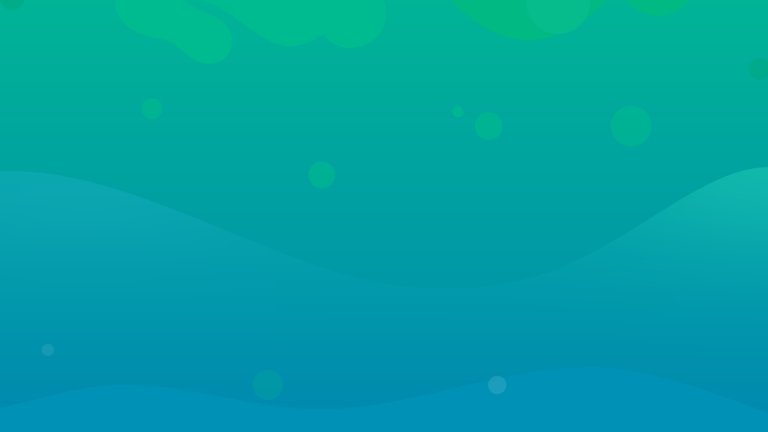
Give the GLSL for this background, as a WebGL 2 fragment shader.

```glsl
#version 300 es
precision highp float;
// Teal gradient with green drips along the top, floating bubbles and soft waves.

#define SKY_TOP vec3(0.0, 0.705, 0.585)
#define SKY_LOW vec3(0.0, 0.535, 0.690)
#define DRIP vec3(0.0, 0.735, 0.560)
#define MOSS vec3(0.0, 0.725, 0.515)
#define MINT vec3(0.0, 0.760, 0.530)
#define PALE vec3(0.45, 0.75, 0.85)
#define DEEP vec3(0.0, 0.660, 0.500)
#define SHALLOWS vec3(0.0, 0.575, 0.718)
#define LEFT_GLOW vec3(0.040, 0.012, 0.045)
#define RIGHT_GLOW vec3(0.060, 0.072, 0.030)
#define NECK 0.17

uniform vec2 u_resolution;
out vec4 fragColor;

// Bubbles: x, y, radius, then kind (whole part) and opacity (fraction).
const vec4 BUBBLES[10] = vec4[10](
    vec4(0.352, 0.748, 0.024, 0.45), vec4(0.745, 0.595, 0.031, 0.45),
    vec4(1.060, 0.741, 0.013, 0.50), vec4(1.131, 0.708, 0.032, 0.45),
    vec4(1.461, 0.708, 0.047, 0.40), vec4(0.620, 0.109, 0.035, 0.18),
    vec4(0.111, 0.190, 0.014, 1.18), vec4(1.151, 0.109, 0.021, 1.24),
    vec4(1.759, 0.840, 0.025, 2.60), vec4(0.028, 1.005, 0.028, 2.60));

// Antialiased coverage of a signed distance, negative inside.
float cover(float d) {
    float px = 0.75 / u_resolution.y;
    return 1.0 - smoothstep(-px, px, d);
}

float circle(vec2 p, vec2 center, float radius) {
    return length(p - center) - radius;
}

float smoothUnion(float a, float b, float k) {
    float h = max(k - abs(a - b), 0.0) / k;
    return min(a, b) - h * h * k * 0.25;
}

// Parabolic bulge hanging from the top edge.
float bulge(vec2 p, float center, float halfWidth, float depth) {
    float u = (p.x - center) / halfWidth;
    return 1.0 - p.y - depth * (1.0 - u * u);
}

// Height of the large middle wave.
float swell(float x) {
    float t = pow(clamp((x - 1.012) / 0.766, 0.0, 1.0), 1.35);
    return 0.604 - 0.271 * smoothstep(0.023, 1.012, x) + 0.280 * smoothstep(0.0, 1.0, t);
}

// Height of the low front wave.
float ripple(float x) {
    return 0.039 + 0.070 * smoothstep(-0.139, 0.289, x)
                 - 0.056 * smoothstep(0.289, 0.741, x)
                 + 0.097 * smoothstep(0.741, 1.366, x)
                 - 0.173 * smoothstep(1.366, 2.083, x);
}

// Elliptical gaussian light.
float glow(vec2 p, vec2 center, vec2 size) {
    vec2 q = (p - center) / size;
    return exp(-dot(q, q));
}

vec3 drips(vec3 color, vec2 p) {
    float linked = smoothUnion(circle(p, vec2(0.336, 0.995), 0.069),
                               circle(p, vec2(0.488, 0.903), 0.049), NECK);
    color = mix(color, mix(DRIP, SKY_TOP, 0.25), cover(linked));

    float flare = smoothstep(0.451, 0.671, p.x) * (1.0 - smoothstep(0.671, 0.903, p.x));
    float lobes = min(1.0 - p.y - 0.107 * flare, circle(p, vec2(0.8125, 0.970), 0.081));
    // The lobes end where the flare meets the top edge.
    color = mix(color, DRIP, cover(lobes) * step(0.451, p.x) * step(p.x, 0.903));

    float mounds = min(bulge(p, 1.2245, 0.181, 0.093), bulge(p, 1.523, 0.076, 0.037));
    color = mix(color, MOSS, cover(mounds));
    float overlay = cover(circle(p, vec2(1.292, 0.995), 0.074));
    return mix(color, vec3(0.03, 0.735, 0.56), 0.75 * overlay);
}

vec3 waves(vec3 color, vec2 p) {
    vec3 light = LEFT_GLOW * glow(p, vec2(0.20, 0.56), vec2(0.55, 0.17))
               + RIGHT_GLOW * glow(p, vec2(1.80, 0.60), vec2(0.42, 0.20))
               + vec3(0.004, 0.010, 0.014) * smoothstep(0.12, 0.36, p.y);
    color += light * cover(p.y - swell(p.x));
    return mix(color, SHALLOWS, 0.9 * cover(p.y - ripple(p.x)));
}

vec3 bubbles(vec3 color, vec2 p) {
    for (int i = 0; i < 10; i++) {
        vec4 b = BUBBLES[i];
        vec3 tint = b.w < 1.0 ? MINT : (b.w < 2.0 ? PALE : DEEP);
        color = mix(color, tint, fract(b.w) * cover(circle(p, b.xy, b.z)));
    }
    return color;
}

void main() {
    vec2 p = gl_FragCoord.xy / u_resolution.y;
    vec3 color = mix(SKY_LOW, SKY_TOP, p.y);
    color = drips(color, p);
    color = waves(color, p);
    color = bubbles(color, p);
    fragColor = vec4(color, 1.0);
}
```
